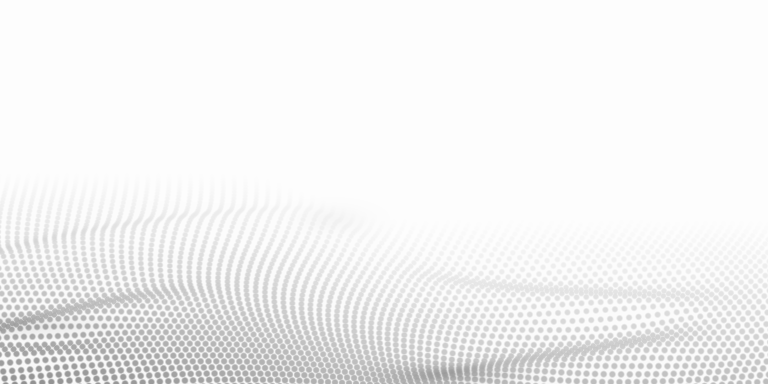
This background is drawn by a WebGL 2 fragment shader. Its source:

```glsl
#version 300 es
precision highp float;
// A rolling sheet of grey dots that fades upward into white.
// Each row of a regular lattice is bent sideways by lean() and squeezed
// vertically along a few crest lines by surface(), then drawn as soft discs.

uniform vec2 u_resolution;
out vec4 fragColor;

// Window that is 1 between a and b, with soft ends of width w.
float window(float x, float a, float b, float w) {
    return smoothstep(a - w, a + w, x) * (1.0 - smoothstep(b - w, b + w, x));
}

// Vertical shift that crowds rows together around a crest at distance d.
float squeeze(float d, float width) {
    return -0.75 * d * exp(-d * d / (width * width));
}

// Sideways bend of the columns at height v.
float lean(float x, float v) {
    float slope = mix(-0.25, 0.55, smoothstep(0.2, 1.7, x));
    return slope * (v - 0.2) + 0.05 * sin(10.0 * v + 1.4 * x - 4.9);
}

// Height on the canvas of the lattice point (x, v).
float surface(float x, float v) {
    v += 0.022 * sin(3.4 * x + 5.0 * v - 0.5);
    float y = v;
    // Left crests, from low to high
    y += window(x, -1.0, 0.22, 0.15) * squeeze(v - 0.085 - 0.06 * x, 0.03);
    y += window(x, -1.0, 0.5, 0.25) * squeeze(v - 0.145 - 0.31 * x + 0.2 * x * x, 0.045);
    float shoulder = 0.35 + 0.25 * x - 0.14 * x * x - 0.07 * smoothstep(0.78, 0.98, x);
    y += window(x, -1.0, 0.95, 0.15) * squeeze(v - shoulder, 0.05);
    // Right crests, from low to high
    y += window(x, 1.07, 1.8, 0.15) * squeeze(v - 0.01 - 0.167 * (x - 1.04), 0.06);
    float ledge = 0.23 + 0.09 * exp(-4.0 * (x - 0.99));
    y += window(x, 1.1, 1.86, 0.15) * squeeze(v - ledge, 0.05);
    return y;
}

// Darkness of the dots: strongest at the lower left, gone at the skyline.
float inkAt(vec2 p) {
    float skyline = mix(0.55, 0.43, smoothstep(0.6, 1.05, p.x));
    float strength = mix(0.41, 0.24, smoothstep(0.0, 1.3, p.x));
    return strength * pow(clamp(1.0 - p.y / skyline, 0.0, 1.0), 1.15);
}

// Soft elliptical glow around a centre.
float glow(vec2 p, vec2 centre, vec2 size) {
    vec2 q = (p - centre) / size;
    return exp(-dot(q, q));
}

void main() {
    vec2 p = gl_FragCoord.xy / u_resolution.y;
    float soft = max(0.003, 0.9 / u_resolution.y);
    float spacing = 0.0235;
    float shade = 0.0;

    for (int row = 0; row < 62; row++) {
        // Rows draw closer together with distance
        float n = float(row);
        float v = -0.06 + 0.0168 * n - 0.0001 * n * n;

        // Undo the bend to find the nearest column of this row
        float x = p.x;
        for (int k = 0; k < 4; k++) x = p.x - lean(x, v);
        x = (floor(x / spacing) + 0.5) * spacing;

        vec2 dotPos = vec2(x + lean(x, v), 0.0);
        dotPos.y = surface(dotPos.x, v);
        float radius = mix(0.0081, 0.0061, clamp(v / 0.5, 0.0, 1.0));
        float disc = 1.0 - smoothstep(radius - soft, radius + soft, distance(p, dotPos));

        // Overlapping dots darken a little
        float ink = disc * inkAt(dotPos);
        shade = max(shade, ink) + 0.12 * min(shade, ink);
    }

    // Faint mist between the dots and in the crowded folds
    shade += 0.05 * inkAt(p) * (1.0 - shade);
    shade += 0.025 * glow(p, vec2(0.87, 0.43), vec2(0.09, 0.035));
    shade += 0.10 * glow(p, vec2(1.17, 0.025), vec2(0.16, 0.025));
    shade += 0.06 * glow(p, vec2(0.05, 0.15), vec2(0.2, 0.025));

    fragColor = vec4(vec3(0.992 - shade), 1.0);
}
```
